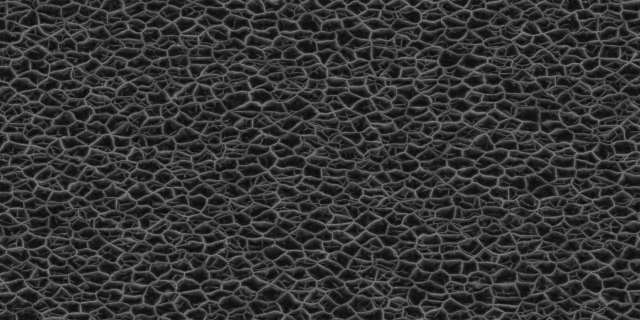
This texture is drawn by a Shadertoy shader. Its source:

```glsl
// Black pebbled leather with flattened diamond grains and pale light on its creases

const vec2 GRAIN_SCALE = vec2(20.0, 34.0);   // grain units per canvas height
const vec2 SPACING = vec2(1.5, 1.0);         // column and row step in grain units
const vec3 LEATHER_DARK = vec3(0.060, 0.060, 0.061);
const vec3 CREASE_LIGHT = vec3(0.50, 0.50, 0.50);
const int SAMPLES = 2;                       // antialiasing grid per axis

float hash(vec2 p) {
    return fract(sin(dot(p, vec2(127.1, 311.7))) * 43758.545);
}

vec2 hash2(vec2 p) {
    return vec2(hash(p), hash(p + vec2(37.2, 17.9)));
}

float noise(vec2 p) {
    vec2 cell = floor(p);
    vec2 f = fract(p);
    f = f * f * (3.0 - 2.0 * f);
    float low = mix(hash(cell), hash(cell + vec2(1.0, 0.0)), f.x);
    float high = mix(hash(cell + vec2(0.0, 1.0)), hash(cell + vec2(1.0)), f.x);
    return mix(low, high, f.y);
}

vec2 warp(vec2 p, float frequency, float amount) {
    vec2 q = p * frequency;
    return p + amount * (vec2(noise(q), noise(q + 51.3)) - 0.5);
}

// Grain centre: every other row is shifted by half a column
vec2 grainSeed(vec2 id, float jitter) {
    float stagger = 0.5 * mod(id.y, 2.0) - 0.25;
    vec2 offset = jitter * (hash2(id) - 0.5);
    return (id + 0.5 + offset + vec2(stagger, 0.0)) * SPACING;
}

// Distance to the nearest grain border (x) and direction towards it (yz)
vec3 grainBorder(vec2 p, float jitter) {
    vec2 cell = floor(p / SPACING);
    vec2 nearest = vec2(0.0);
    float best = 1e3;
    for (int y = -2; y <= 2; y++) {
        for (int x = -1; x <= 1; x++) {
            vec2 toSeed = grainSeed(cell + vec2(x, y), jitter) - p;
            float d = dot(toSeed, toSeed);
            if (d < best) {
                best = d;
                nearest = toSeed;
            }
        }
    }
    vec3 border = vec3(1e3, 0.0, 1.0);
    for (int y = -2; y <= 2; y++) {
        for (int x = -2; x <= 2; x++) {
            vec2 toSeed = grainSeed(cell + vec2(x, y), jitter) - p;
            vec2 across = toSeed - nearest;
            if (dot(across, across) > 1e-4) {
                vec2 direction = normalize(across);
                float d = dot(0.5 * (toSeed + nearest), direction);
                if (d < border.x) border = vec3(d, direction);
            }
        }
    }
    return border;
}

// Glow along a crease: wide on slopes facing up, narrow on those facing down
float creaseLight(vec3 border, float width) {
    float facing = border.z;
    float spread = width * (0.55 + 0.45 * abs(facing)) * (1.0 + 0.5 * facing);
    return exp(-max(border.x, 0.0) / spread);
}

vec3 leather(vec2 p) {
    // Slight drift of the hide, then a small wobble of each crease
    vec2 hide = warp(warp(p, 3.0, 0.03), 36.0, 0.014);
    vec2 grain = hide * GRAIN_SCALE;

    // Main creases of uneven depth
    float depth = mix(0.60, 1.15, noise(grain * 1.1 + 7.0));
    float light = depth * creaseLight(grainBorder(grain, 0.72), 0.135);

    // Finer wrinkles that come and go within single grains
    float patches = smoothstep(0.30, 0.70, noise(grain * 1.2 + 23.0));
    float wrinkle = creaseLight(grainBorder(grain * 1.6 + 11.0, 0.85), 0.13);
    light = max(light, 0.60 * patches * wrinkle) + 0.10 * patches * wrinkle;

    // Pores and fine tooth of the surface
    float tooth = noise(p * 160.0) - 0.5;
    float speck = smoothstep(0.80, 0.96, noise(p * 100.0 + 40.0));
    light += 0.16 * tooth + 0.25 * speck + 0.02;
    return mix(LEATHER_DARK, CREASE_LIGHT, clamp(light, 0.0, 1.0));
}

void mainImage(out vec4 fragColor, in vec2 fragCoord) {
    vec3 color = vec3(0.0);
    for (int y = 0; y < SAMPLES; y++) {
        for (int x = 0; x < SAMPLES; x++) {
            vec2 offset = (vec2(x, y) + 0.5) / float(SAMPLES) - 0.5;
            color += leather((fragCoord + offset) / iResolution.y);
        }
    }
    fragColor = vec4(color / float(SAMPLES * SAMPLES), 1.0);
}
```
